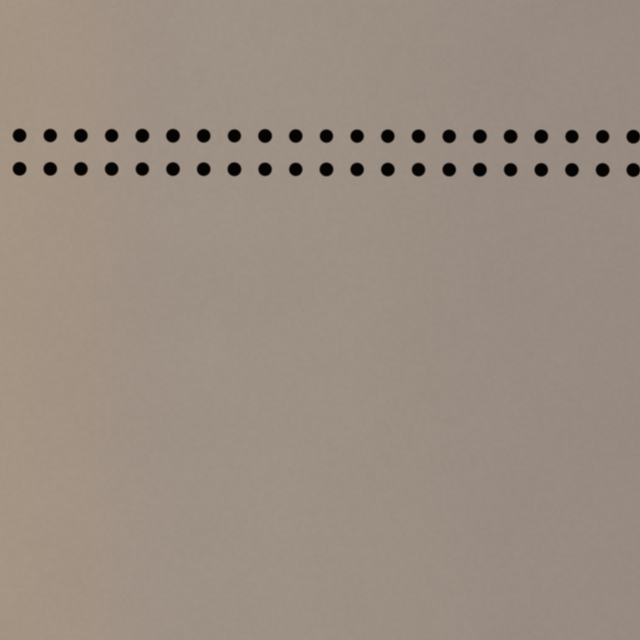
Give the GLSL for this texture, as a three.js fragment shader.

```glsl
// Draws a warm taupe panel with two rows of small round perforations.
varying vec2 vUv;

#define HOLE_PITCH 0.04795
#define HOLE_START 0.0306
#define HOLE_RADIUS 0.0104
#define HOLE_SOFTNESS 0.0022
#define UPPER_ROW 0.7884
#define LOWER_ROW 0.7363
#define ROW_TILT 0.002
#define MOTTLE_AMOUNT 0.014
#define GRAIN_AMOUNT 0.012

float hash(vec2 p) {
  vec3 q = fract(vec3(p.xyx) * 0.1031);
  q += dot(q, q.yzx + 33.33);
  return fract((q.x + q.y) * q.z);
}

float noise(vec2 p) {
  vec2 cell = floor(p);
  vec2 f = fract(p);
  f = f * f * (3.0 - 2.0 * f);
  float low = mix(hash(cell), hash(cell + vec2(1.0, 0.0)), f.x);
  float high = mix(hash(cell + vec2(0.0, 1.0)), hash(cell + vec2(1.0, 1.0)), f.x);
  return mix(low, high, f.y);
}

float fbm(vec2 p) {
  float sum = 0.0;
  float weight = 0.5;
  for (int i = 0; i < 4; i++) {
    sum += weight * (noise(p) - 0.5);
    p = p * 2.03 + 17.0;
    weight *= 0.5;
  }
  return sum;
}

// Panel lit from the left, with faint mottling and fine grain
vec3 panelColour(vec2 uv) {
  vec3 warm = vec3(0.645, 0.580, 0.515);
  vec3 middle = vec3(0.617, 0.565, 0.520);
  vec3 shade = vec3(0.588, 0.542, 0.505);
  vec3 colour = mix(warm, middle, smoothstep(-0.05, 0.32, uv.x));
  colour = mix(colour, shade, smoothstep(0.35, 1.05, uv.x));
  colour += MOTTLE_AMOUNT * fbm(uv * 9.0);
  colour += GRAIN_AMOUNT * (noise(uv * 190.0) - 0.5);
  return colour;
}

// Coverage of one repeating row of holes
float holeRow(vec2 uv, float height, float seed) {
  float index = floor((uv.x - HOLE_START) / HOLE_PITCH + 0.5);
  vec2 centre = vec2(HOLE_START + index * HOLE_PITCH, height - ROW_TILT * uv.x);
  float radius = HOLE_RADIUS + 0.0005 * (hash(vec2(index + 40.0, seed)) - 0.5);
  float edge = length(uv - centre) - radius;
  float visible = step(-0.5, index);
  return visible * (1.0 - smoothstep(-HOLE_SOFTNESS, HOLE_SOFTNESS, edge));
}

void main() {
  vec3 colour = panelColour(vUv);
  float holes = max(holeRow(vUv, UPPER_ROW, 3.0), holeRow(vUv, LOWER_ROW, 8.0));
  colour = mix(colour, vec3(0.025, 0.016, 0.010), holes);
  gl_FragColor = vec4(colour, 1.0);
}
```
